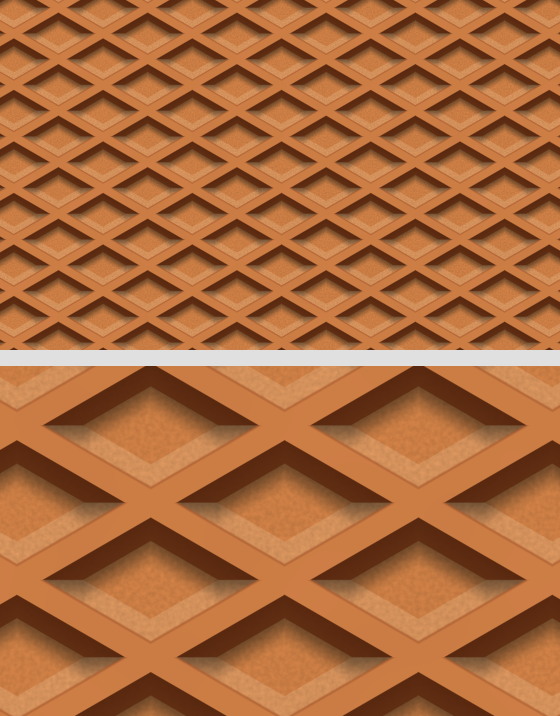
Top, the full canvas; bottom, a detail of the centre.
Write a Shadertoy shader that draws this pattern.

```glsl
// Terracotta lattice: flat ridges cross at 60 degrees around sunken rhombic pits.
// The plane is folded into one skewed cell; each pit has two dark upper walls,
// two lit lower walls and a grainy floor with a soft cast shadow.

const float PERIOD = 0.1472;              // vertical repeat, in canvas heights
const float SLOPE = 1.7320508;            // width to height ratio of a rhombus
const vec2 FIRST_PIT = vec2(0.1670, 0.9045);
const float PIT_HALF = 0.404;             // pit half-height, in periods
const float FLOOR_HALF = 0.252;           // floor half-height, in periods
const float SHADOW_REACH = 0.19;          // fade length of the shadow, in periods
const float RIM_WIDTH = 0.012;            // thin line along the lower rim
const float GRAIN_SCALE = 210.0;
const float GRAIN_AMOUNT = 0.075;
const float MOTTLE_SCALE = 9.0;
const float MOTTLE_AMOUNT = 0.018;

const vec3 RIDGE_COLOR = vec3(0.800, 0.490, 0.268);
const vec3 FLOOR_COLOR = vec3(0.790, 0.488, 0.265);
const vec3 LIT_COLOR = vec3(0.828, 0.565, 0.355);
const vec3 DARK_COLOR = vec3(0.345, 0.155, 0.058);
const vec3 DARK_FOOT_COLOR = vec3(0.375, 0.180, 0.072);
const vec3 RIM_COLOR = vec3(0.650, 0.340, 0.170);
const vec3 SHADOW_TINT = vec3(0.54, 0.57, 0.59);

vec2 hashGradient(vec2 cell) {
    vec3 h = fract(cell.xyx * vec3(0.1031, 0.1030, 0.0973));
    h += dot(h, h.yzx + 33.33);
    float angle = 6.28318 * fract((h.x + h.y) * h.z);
    return vec2(cos(angle), sin(angle));
}

float gradientNoise(vec2 p) {
    vec2 i = floor(p);
    vec2 f = p - i;
    vec2 u = f * f * f * (f * (f * 6.0 - 15.0) + 10.0);
    vec2 e = vec2(0.0, 1.0);
    float low = mix(dot(hashGradient(i), f),
                    dot(hashGradient(i + e.yx), f - e.yx), u.x);
    float high = mix(dot(hashGradient(i + e), f - e),
                     dot(hashGradient(i + e.yy), f - e.yy), u.x);
    return mix(low, high, u.y);
}

// Smooth step one pixel wide to each side of zero
float edge(float d, float pixel) {
    return smoothstep(-pixel, pixel, d);
}

void mainImage(out vec4 fragColor, in vec2 fragCoord) {
    vec2 uv = fragCoord / iResolution.y;
    float pixel = 0.9 / (iResolution.y * PERIOD);

    // Fold into one rhombic cell; the axes run across the ridges
    vec2 q = (uv - FIRST_PIT) / (PERIOD * vec2(SLOPE, 1.0));
    vec2 cell = fract(vec2(q.y + q.x, q.y - q.x) + 0.5) - 0.5;
    float height = 0.5 * (cell.x + cell.y);
    float radius = max(abs(cell.x), abs(cell.y));
    float upper = max(cell.x, cell.y);

    float inPit = edge(PIT_HALF - radius, pixel);
    float onWall = edge(radius - FLOOR_HALF, pixel);
    float isUpper = edge(height, pixel);

    // Floor and lit walls, shaded by distance from the dark walls
    float shadowDist = max(FLOOR_HALF - upper, -height);
    float shadow = 1.0 - smoothstep(-0.03, SHADOW_REACH, shadowDist);
    vec3 pit = mix(FLOOR_COLOR, LIT_COLOR, onWall);
    pit *= mix(vec3(1.0), SHADOW_TINT, shadow);

    // Dark upper walls, slightly lighter towards the foot
    float depth = clamp((PIT_HALF - radius) / (PIT_HALF - FLOOR_HALF), 0.0, 1.0);
    vec3 darkWall = mix(DARK_COLOR, DARK_FOOT_COLOR, depth);
    float darkMask = onWall * isUpper;
    pit = mix(pit, darkWall, darkMask);

    // Grain in the pits, fading out on the dark walls
    float grain = gradientNoise(uv * GRAIN_SCALE)
                + 0.5 * gradientNoise(uv * GRAIN_SCALE * 1.9 + 17.0);
    pit *= 1.0 + GRAIN_AMOUNT * grain * (1.0 - 0.7 * darkMask);

    // Smooth ridges, with a thin line where they meet the lit walls
    float rim = 1.0 - smoothstep(0.0, RIM_WIDTH + pixel, abs(radius - PIT_HALF));
    vec3 color = mix(RIDGE_COLOR, pit, inPit);
    color = mix(color, RIM_COLOR, 0.6 * rim * (1.0 - isUpper));

    color *= 1.0 + MOTTLE_AMOUNT * gradientNoise(uv * MOTTLE_SCALE);
    fragColor = vec4(color, 1.0);
}
```
